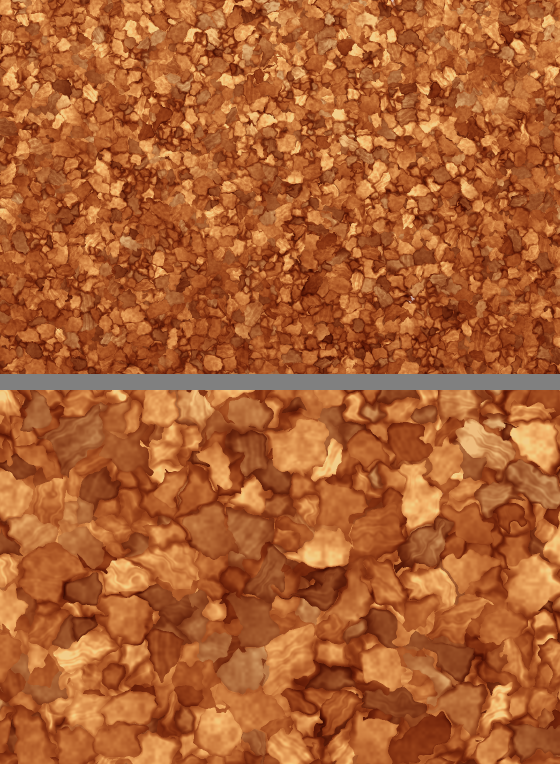
Top: the whole. Bottom: its middle third, enlarged.
Write a Shadertoy shader that draws this texture.

```glsl
// Pressed cork board: angular chips in warm tan, rust and brown with dark gaps.
// Two layers of cellular noise with a turned, stretched metric per cell make
// large chips and small filler; a single "depth" value then tones every part.
#define CHIP_ROWS 27.0
#define FILLER_SCALE 1.75
#define LARGE_SHARE 0.68
#define GAP_WIDTH 0.24
#define GAP_DEPTH 1.15
#define TONE_SPREAD 0.85
#define LIGHT_FALL 0.34
#define TAN vec3(0.82, 0.51, 0.265)
#define BROWN_TINT vec3(0.83, 0.81, 0.86)
#define DEPTH_TINT vec3(0.65, 0.41, 0.28)
#define GLINT vec3(0.88, 0.82, 0.84)

struct Chip {
    float edge;   // distance-like value, zero on the border
    vec2 local;   // position along and across the chip
    vec4 rnd;     // random values of the chip
};

vec4 hash4(vec2 p) {
    vec4 q = fract(p.xyxy * vec4(0.1031, 0.1030, 0.0973, 0.1099));
    q += dot(q, q.wzxy + 33.33);
    return fract((q.xxyz + q.yzzw) * q.zywx);
}

float valueNoise(vec2 p) {
    vec2 i = floor(p), f = fract(p);
    f = f * f * (3.0 - 2.0 * f);
    float low = mix(hash4(i).x, hash4(i + vec2(1, 0)).x, f.x);
    float high = mix(hash4(i + vec2(0, 1)).x, hash4(i + vec2(1, 1)).x, f.x);
    return mix(low, high, f.y);
}

// Nearest chip, measured with a rounded box metric of its own
Chip findChip(vec2 p, float seed) {
    vec2 cell = floor(p);
    float first = 9.0, second = 9.0;
    Chip chip = Chip(0.0, vec2(0), vec4(0));
    for (int y = -2; y <= 2; y++)
    for (int x = -2; x <= 2; x++) {
        vec2 id = cell + vec2(x, y);
        vec4 place = hash4(id + seed);
        vec2 d = p - id - 0.5 - 0.85 * (place.xy - 0.5);
        float angle = 6.2832 * place.z;
        float c = cos(angle), s = sin(angle);
        vec2 q = vec2(c * d.x + s * d.y, c * d.y - s * d.x);
        vec2 a = abs(q * vec2(0.78, 1.2));
        float dist = mix(length(a), max(a.x, a.y), 0.6);
        dist /= mix(0.7, 1.3, place.w);
        if (dist < first) {
            second = first;
            first = dist;
            chip.local = q;
            chip.rnd = hash4(id + seed + 71.7);
        } else {
            second = min(second, dist);
        }
    }
    chip.edge = second - first;
    return chip;
}

vec3 cork(vec2 uv, float aspect) {
    vec2 p = uv * CHIP_ROWS + 40.0;

    // Ragged chip borders
    vec2 warp = vec2(valueNoise(p * 3.1), valueNoise(p * 3.1 + 57.0)) - 0.5;
    warp += 0.4 * (vec2(valueNoise(p * 7.3 + 19.0), valueNoise(p * 7.3 + 83.0)) - 0.5);
    vec2 bent = p + 0.24 * warp;

    // Small filler shows in empty cells and laps over the borders
    Chip chip = findChip(bent, 3.0);
    Chip filler = findChip(bent * FILLER_SCALE, 211.0);
    float sunk = 0.0;
    if (chip.rnd.w > LARGE_SHARE || chip.edge < 0.26 * filler.rnd.x - 0.08) {
        chip = filler;
        chip.edge /= FILLER_SCALE;
        chip.local /= FILLER_SCALE;
        sunk = 0.1;
    }
    vec4 rnd = chip.rnd;

    // Tone of the chip, its tilt, wood grain and mottling
    float depth = sunk + TONE_SPREAD * (rnd.x - 0.44);
    depth += 0.7 * smoothstep(0.93, 1.0, rnd.z);
    depth += 0.9 * (rnd.y - 0.5) * chip.local.x - 0.16 * chip.local.y;
    float across = chip.local.y * 19.0 + 3.0 * warp.x + 6.0 * rnd.z;
    float grain = sin(across) + 0.6 * sin(across * 2.3 + chip.local.x * 4.0);
    depth += 0.13 * grain * smoothstep(0.35, 0.9, rnd.y);
    depth += 0.32 * (valueNoise(p * 5.5) - 0.5) + 0.2 * (valueNoise(p * 12.0) - 0.5);

    // Gaps of uneven darkness, with a few deep pits
    float gap = 1.0 - smoothstep(0.0, GAP_WIDTH, chip.edge);
    float hollow = valueNoise(p * 0.9 + 31.0);
    depth += GAP_DEPTH * gap * mix(0.1, 1.0, smoothstep(0.2, 0.85, hollow));
    depth += 0.8 * smoothstep(0.8, 0.97, valueNoise(p * 1.6 + 9.0)) * (0.3 + gap);

    // Light from above, fading to the lower corners
    vec2 side = vec2(uv.x / aspect, uv.y) - vec2(0.5, 0.6);
    depth += LIGHT_FALL * (0.45 - uv.y) + 0.35 * dot(side, side);

    float brown = smoothstep(0.62, 0.92, fract(rnd.z * 7.0 + rnd.y));
    vec3 base = TAN * mix(vec3(1), BROWN_TINT, brown);
    vec3 color = base * pow(DEPTH_TINT, vec3(max(depth, -0.55)));
    float shine = step(0.9985, rnd.y) * smoothstep(0.05, 0.2, chip.edge);
    return mix(min(color, vec3(0.95, 0.8, 0.6)), GLINT, 0.8 * shine);
}

void mainImage(out vec4 fragColor, in vec2 fragCoord) {
    // Four samples per pixel smooth the chip borders
    vec3 sum = vec3(0);
    for (int i = 0; i < 4; i++) {
        vec2 shift = vec2(i % 2, i / 2) * 0.5 - 0.25;
        sum += cork((fragCoord + shift) / iResolution.y, iResolution.x / iResolution.y);
    }
    fragColor = vec4(sum / 4.0, 1.0);
}
```
